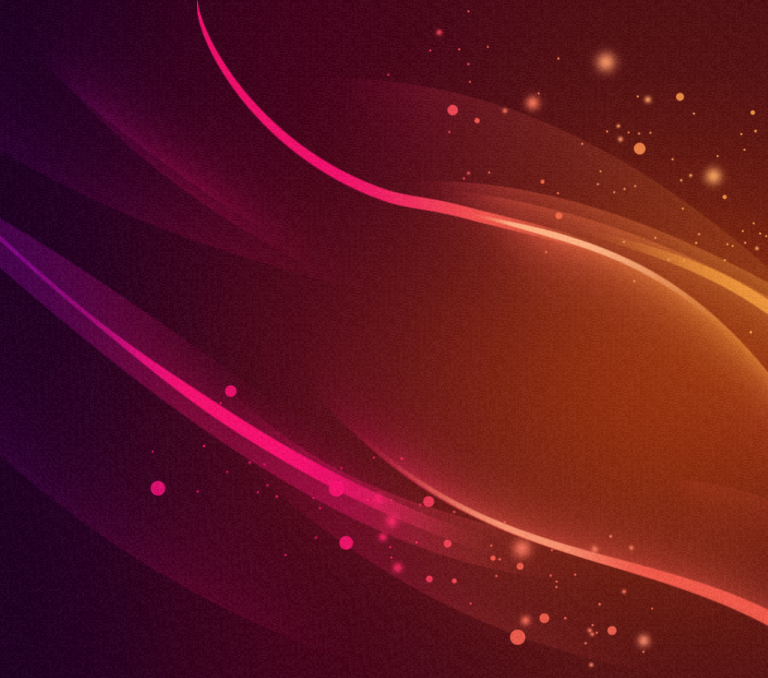
This background is drawn by a WebGL 2 fragment shader. Its source:

```glsl
#version 300 es
precision highp float;
uniform vec2 u_resolution;
out vec4 fragColor;

// Colours
const vec3 NIGHT = vec3(0.13, 0.00, 0.14);
const vec3 WINE = vec3(0.26, 0.01, 0.11);
const vec3 MAROON = vec3(0.31, 0.06, 0.08);
const vec3 EMBER = vec3(0.27, 0.135, -0.02);
const vec3 VIOLET = vec3(0.58, 0.04, 0.60);
const vec3 PINK = vec3(0.97, 0.07, 0.44);
const vec3 CORAL = vec3(0.96, 0.36, 0.30);
const vec3 GOLD = vec3(0.96, 0.62, 0.25);
const vec3 PALE = vec3(1.00, 0.73, 0.55);
// Layout
const vec2 EMBER_CENTER = vec2(0.90, 0.43);
const vec2 EMBER_SIZE = vec2(0.45, 0.31);
const vec2 UPPER_SPAN = vec2(0.618, 1.0);
const vec4 UPPER_EDGE = vec4(0.687, 0.649, 0.583, 0.451);
const vec2 LOWER_SPAN = vec2(0.39, 1.0);
const vec4 LOWER_EDGE = vec4(0.450, 0.251, 0.165, 0.083);
const vec2 STREAM_SPAN = vec2(0.0, 0.81);
const int DOT_COUNT = 140;
const float GRAIN = 0.045;
const float GRAIN_CELLS = 452.0;

float hash(vec2 p) { return fract(sin(dot(p, vec2(127.1, 311.7))) * 43758.5453); }

// Cubic passing through four evenly spaced heights
float cubic(float t, vec4 h) {
    float u = 3.0 * t, a = u - 1.0, b = u - 2.0, c = u - 3.0;
    return dot(h, vec4(-a * b * c / 6.0, u * b * c / 2.0, -u * a * c / 2.0, u * a * b / 6.0));
}

float along(float x, vec2 span) { return (x - span.x) / (span.y - span.x); }

float edge(float d) {
    float w = max(fwidth(d), 0.0005);
    return smoothstep(-w, w, d);
}

float ribbon(float y, float center, float halfWidth) { return edge(halfWidth - abs(y - center)); }

// Sheet of light with one crisp edge; positive depth fades upward
float veil(vec2 uv, vec2 span, vec4 h, float depth) {
    float t = along(uv.x, span);
    float d = (uv.y - cubic(t, h)) * sign(depth);
    float start = span.x > 0.0 ? smoothstep(0.0, 0.3, t) : 1.0;
    float finish = span.y < 1.0 ? 1.0 - smoothstep(0.5, 1.0, t) : 1.0;
    return start * finish * edge(d) * exp(-max(d, 0.0) / abs(depth));
}

vec3 lightColor(vec2 uv) {
    vec3 warm = mix(CORAL, GOLD, smoothstep(0.3, 0.5, uv.y) * smoothstep(0.6, 1.0, uv.x));
    vec3 cool = mix(VIOLET, PINK, smoothstep(0.0, 0.27, uv.x));
    return mix(cool, warm, smoothstep(0.42, 0.68, uv.x));
}

vec3 background(vec2 uv) {
    vec3 base = mix(NIGHT, WINE, smoothstep(0.0, 0.42, uv.x));
    vec2 q = (uv - EMBER_CENTER) / EMBER_SIZE;
    return mix(base, MAROON, smoothstep(0.35, 0.85, uv.x)) + EMBER * exp(-dot(q, q));
}

vec3 addVeils(vec3 col, vec2 uv, vec3 light) {
    // Upper right
    float a = 0.15 * veil(uv, vec2(0.39, 1.0), vec4(0.882, 0.863, 0.771, 0.605), -0.12);
    a += 0.30 * veil(uv, vec2(0.52, 1.0), vec4(0.732, 0.720, 0.668, 0.583), -0.05);
    a += 0.25 * veil(uv, vec2(0.56, 1.0), vec4(0.723, 0.695, 0.642, 0.562), -0.04);
    a += 0.55 * veil(uv, UPPER_SPAN - vec2(0.0, 0.0), UPPER_EDGE, -0.045);
    // Upper left
    a += 0.17 * veil(uv, vec2(0.04, 0.45), vec4(0.934, 0.776, 0.664, 0.581), 0.05);
    a += 0.13 * veil(uv, vec2(0.02, 0.42), vec4(0.945, 0.811, 0.702, 0.612), 0.04);
    a += 0.12 * veil(uv, vec2(0.0, 0.52), vec4(0.779, 0.680, 0.611, 0.557), 0.07);
    // Lower sheets
    a += 0.18 * veil(uv, vec2(0.30, 0.90), vec4(0.336, 0.159, 0.052, 0.0), 0.08);
    a += 0.14 * veil(uv, vec2(0.0, 0.48), vec4(0.329, 0.189, 0.088, 0.015), 0.09);
    a += 0.25 * veil(uv, vec2(0.27, 0.82), vec4(0.460, 0.300, 0.226, 0.155), -0.03);
    a += 0.60 * veil(uv, LOWER_SPAN, LOWER_EDGE, 0.04);
    a += 0.10 * veil(uv, vec2(0.87, 1.0), vec4(0.297, 0.289, 0.279, 0.262), -0.05);
    // Translucent band around the left stream
    float t = along(uv.x, STREAM_SPAN);
    float top = cubic(t, vec4(0.678, 0.476, 0.277, 0.159));
    float bottom = cubic(t, vec4(0.605, 0.363, 0.196, 0.144));
    float rise = smoothstep(bottom, top, uv.y) * smoothstep(0.05, 0.35, uv.x);
    a += 0.32 * edge(top - uv.y) * edge(uv.y - bottom) * (1.0 - 0.9 * rise) * (1.0 - smoothstep(0.4, 0.8, uv.x));
    return mix(col, light, min(a, 0.85));
}

vec3 addRibbons(vec3 col, vec2 uv, vec3 light) {
    // Left stream and gold strand
    float x = uv.x, y = cubic(along(x, STREAM_SPAN), vec4(0.649, 0.403, 0.236, 0.152));
    float a = mix(0.7, 0.97, smoothstep(0.1, 0.2, x)) * (1.0 - smoothstep(0.36, 0.66, x));
    col = mix(col, light, a * ribbon(uv.y, y, 0.004 + 0.008 * smoothstep(0.1, 0.3, x)));
    float t = along(x, vec2(0.72, 1.0));
    y = cubic(t, vec4(0.673, 0.642, 0.605, 0.547));
    col = mix(col, GOLD, 0.8 * smoothstep(0.1, 0.9, t) * ribbon(uv.y, y, 0.003 + 0.008 * t));
    // Falling pink ribbon joins the pale upper strand
    float s = along(x, UPPER_SPAN), upper = cubic(s, UPPER_EDGE) - 0.004;
    t = along(x, vec2(0.2565, 0.618));
    y = mix(cubic(sqrt(max(t, 0.0)), vec4(1.0, 0.890, 0.758, 0.687)), upper, smoothstep(0.5, 0.62, x));
    a = step(0.0, t) * (1.0 - smoothstep(0.62, 0.8, x));
    col = mix(col, light, 0.95 * a * ribbon(uv.y, y, 0.009));
    a = smoothstep(-0.02, 0.15, s) * (1.0 - smoothstep(0.35, 0.9, s));
    col = mix(col, PALE, 0.9 * a * ribbon(uv.y, upper, 0.002 + 0.003 * smoothstep(0.0, 0.3, s)));
    // Lower coral ribbon with a pale middle
    t = along(x, LOWER_SPAN);
    a = smoothstep(0.1, 0.45, t);
    vec3 tint = mix(CORAL, PALE, 0.7 * a * (1.0 - smoothstep(0.5, 0.75, t)));
    return mix(col, tint, 0.9 * a * ribbon(uv.y, cubic(t, LOWER_EDGE) + 0.006, 0.003 + 0.009 * t * t));
}

// Hard discs and soft sparks scattered along two drifting axes
vec3 addDots(vec3 col, vec2 uv, float aspect) {
    float w = 1.0 / u_resolution.y;
    for (int i = 0; i < DOT_COUNT; i++) {
        float n = float(i), s = sqrt(hash(vec2(n, 1.0))), kind = hash(vec2(n, 2.0));
        float spread = hash(vec2(n, 3.0)) + hash(vec2(n, 4.0)) - 1.0;
        vec2 c = i % 2 == 0 ? mix(vec2(0.44, 0.92), vec2(1.02, 0.68), s) + vec2(0.0, 0.20 * spread)
                            : mix(vec2(0.0, 0.46), vec2(0.85, 0.07), s) + vec2(0.0, 0.13 * spread);
        float r = mix(0.0015, 0.014, pow(hash(vec2(n, 5.0)), 9.0));
        float d = length((uv - c) * vec2(aspect, 1.0));
        float disc = 1.0 - smoothstep(r - w, r + w, d), spark = exp(-d * d / (r * r * 1.3));
        vec3 tint = mix(lightColor(c), PALE, 0.5 * smoothstep(0.5, 0.8, c.x) * kind);
        col = mix(col, tint, 0.9 * mix(disc, spark, step(0.55, kind)));
    }
    return col;
}

void main() {
    vec2 uv = gl_FragCoord.xy / u_resolution;
    float aspect = u_resolution.x / u_resolution.y;
    vec3 light = lightColor(uv);
    vec3 col = addRibbons(addVeils(background(uv), uv, light), uv, light);
    col = addDots(col, uv, aspect);
    col += GRAIN * (hash(floor(uv * vec2(aspect, 1.0) * GRAIN_CELLS)) - 0.5);
    fragColor = vec4(clamp(col, 0.0, 1.0), 1.0);
}
```
